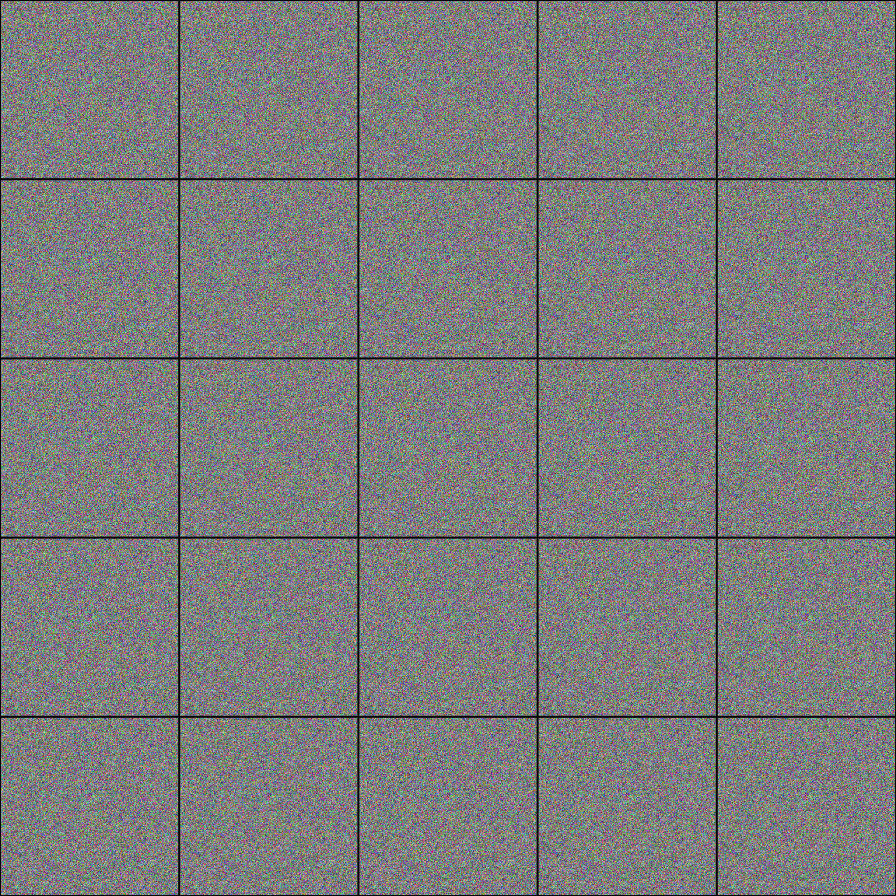
Reproduce this pattern procedurally as a three.js fragment shader.

```glsl
// Five by five square tiles of very fine soft coloured static, divided by thin black lines.
varying vec2 vUv;

// Three independent random values for one grain
vec3 hash3(vec2 cell) {
  vec3 p = fract(cell.xyx * vec3(0.1031, 0.1030, 0.0973));
  p += dot(p, p.yxz + 33.33);
  return fract((p.xxy + p.yzz) * p.zyx);
}

// Static: 1536 grains to the canvas width, the same in every tile
vec3 grainColor(vec2 uv) {
  vec2 tileStart = floor(floor(uv * 5.0) * 1536.0 / 5.0);
  return hash3(floor(uv * 1536.0) - tileStart + 17.0);
}

void main() {
  vec2 pixel = fwidth(vUv);

  // Average the grains that one pixel covers
  vec3 color = vec3(0.0);
  for (int y = -1; y <= 1; y++) {
    for (int x = -1; x <= 1; x++) {
      color += grainColor(vUv + vec2(float(x), float(y)) * pixel / 3.0) / 9.0;
    }
  }
  color = mix(vec3(0.485), color, 0.85);

  // Grid: distance to the nearest tile edge, in canvas units
  vec2 local = fract(vUv * 5.0);
  vec2 edge = min(local, 1.0 - local) / 5.0;
  vec2 coverage = clamp((0.0011 - edge) / pixel + 0.5, 0.0, 1.0);
  color *= 1.0 - max(coverage.x, coverage.y);

  gl_FragColor = vec4(color, 1.0);
}
```
